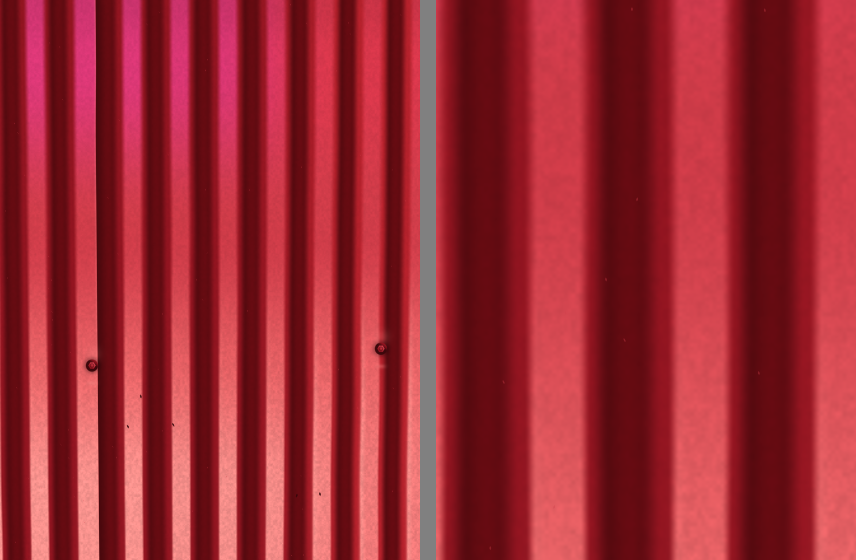
Left, the full canvas; right, a detail of the centre.
This texture is drawn by a Shadertoy shader. Its source:

```glsl
const float PITCH = 0.1133;        // ridge spacing in canvas widths
const float AXIS = 0.543;          // ridge that stays upright
const float SPREAD = 0.028;        // fanning of ridges toward the top
const float SEAM_RIDGE = -3.0;     // ridge with the sheet overlap
const float SEAM_EDGE = 0.245;     // overlap edge, in pitches
const float GRAIN = 0.045;         // paint roughness
const float SCREW_RADIUS = 0.0145;
const vec2 FIRST_SCREW = vec2(0.219, 0.463);
const vec2 SCREW_STEP = vec2(0.688, 0.040);

const vec3 VALLEY = vec3(0.32, 0.035, 0.055);
const vec3 FLANK = vec3(0.57, 0.08, 0.125);
const vec3 SUNNY_FLANK = vec3(0.71, 0.13, 0.17);
const vec3 RIDGE = vec3(0.82, 0.24, 0.29);
const vec3 WARM = vec3(0.92, 0.40, 0.41);
const vec3 GLOSS = vec3(0.98, 0.58, 0.56);
const vec3 MAGENTA = vec3(0.87, 0.22, 0.47);
const vec3 CRIMSON = vec3(0.86, 0.22, 0.30);

float hash(vec2 p) {
    vec3 q = fract(p.xyx * vec3(0.1031, 0.1030, 0.0973));
    q += dot(q, q.yzx + 33.33);
    return fract((q.x + q.y) * q.z);
}

float noise(vec2 p) {
    vec2 i = floor(p), f = fract(p);
    f = f * f * (3.0 - 2.0 * f);
    return mix(mix(hash(i), hash(i + vec2(1, 0)), f.x),
               mix(hash(i + vec2(0, 1)), hash(i + vec2(1, 1)), f.x), f.y);
}

// Sparse slanted chips, at most one per grid cell
float specks(vec2 p, float cells, float chance, float radius, float px) {
    vec2 cell = floor(p * cells);
    vec2 spot = 0.2 + 0.6 * vec2(hash(cell + 17.0), hash(cell + 41.0));
    vec2 d = p - (cell + spot) / cells;
    d.x += d.y * (hash(cell + 73.0) - 0.3);
    float edge = length(d * vec2(1.5, 0.8)) - radius;
    return step(hash(cell + 5.0), chance) * (1.0 - smoothstep(-px, px, edge));
}

// Colour of the ridge crown along its length
vec3 crownColor(float x, float v) {
    vec3 c = mix(GLOSS, WARM, smoothstep(0.12, 0.36, v));
    c = mix(c, RIDGE, smoothstep(0.30, 0.58, v));
    vec3 sky = mix(MAGENTA, CRIMSON, smoothstep(0.50, 0.80, x));
    c = mix(c, sky, smoothstep(0.60, 0.88, v));
    c *= 1.0 - 0.08 * smoothstep(0.90, 1.0, v);
    float sunny = smoothstep(0.55, 0.95, x) * (1.0 - smoothstep(0.1, 0.6, v));
    return mix(c, WARM, 0.55 * sunny);
}

// Folded sheet: dark valley, red flanks, flat glossy crown
vec3 sheetColor(vec2 p, float v, float px) {
    float s = (p.x - AXIS) / (1.0 + SPREAD * (v - 0.5)) / PITCH;
    s += 0.02 * (noise(vec2(p.x * 9.0, p.y * 5.0)) - 0.5);
    float id = floor(s + 0.5);
    float t = s - id;
    float soft = mix(0.03, 0.065, smoothstep(0.1, 0.8, v));
    float sunny = smoothstep(0.55, 0.9, p.x);

    float flank = smoothstep(-0.44, -0.27, t) * (1.0 - smoothstep(0.22, 0.38, t));
    float crown = smoothstep(-0.19 - soft, -0.19 + soft, t)
                * (1.0 - smoothstep(0.19 - soft, 0.19 + soft, t));
    float lip = 0.0;
    if (id == SEAM_RIDGE) {
        float w = px / PITCH;
        float overlap = 1.0 - smoothstep(SEAM_EDGE - w, SEAM_EDGE + w, t);
        flank = smoothstep(-0.44, -0.27, t) * overlap;
        crown = smoothstep(-0.19 - soft, -0.19 + soft, t) * overlap;
        lip = smoothstep(SEAM_EDGE - 0.05, SEAM_EDGE, t) * overlap;
    }

    vec3 valley = VALLEY * (0.90 + 0.35 * smoothstep(0.25, 0.5, abs(t)));
    vec3 c = mix(valley, mix(FLANK, SUNNY_FLANK, sunny), flank);
    c = mix(c, crownColor(p.x, v), crown * (1.0 - 0.06 * hash(vec2(id, 9.0))));

    // Bright crease on the left fold and along the overlap
    float crease = exp(-pow((t + 0.16) / 0.055, 2.0));
    float low = 1.0 - smoothstep(0.15, 0.55, v);
    c = mix(c, GLOSS, 0.65 * crease * low * mix(0.25, 1.0, sunny));
    c = mix(c, GLOSS, 0.25 * lip);

    // Orange-peel paint, strongest where it catches light
    float peel = noise(p * vec2(190.0, 150.0)) + 0.6 * noise(p * 330.0) - 0.8;
    return c * (1.0 + GRAIN * peel * (0.8 + crown * (0.5 + low)));
}

// Screw with washer, hexagonal head and the dent around it
vec3 addScrew(vec3 c, vec2 d, float px) {
    float r = length(d);
    float glow = exp(-dot(d - vec2(0.004, 0.028), d - vec2(0.004, 0.028)) * 3500.0);
    vec2 dent = (d + vec2(0.0, 0.042)) * vec2(90.0, 190.0);
    c = mix(c, GLOSS, 0.18 * glow + 0.30 * exp(-dot(dent, dent)));
    c *= 1.0 - 0.35 * exp(-pow(r / (SCREW_RADIUS * 1.35), 4.0));
    float light = dot(d, vec2(0.6, 0.8)) / SCREW_RADIUS;
    vec3 washer = mix(VALLEY * 0.75, FLANK, smoothstep(0.2, 0.95, light));
    c = mix(c, washer, 1.0 - smoothstep(-px, px, r - SCREW_RADIUS));
    vec2 a = abs(d);
    float hex = max(a.x * 0.866 + a.y * 0.5, a.y) - SCREW_RADIUS * 0.52;
    vec3 head = mix(FLANK, RIDGE, smoothstep(-0.5, 0.5, light));
    c = mix(c, head, 1.0 - smoothstep(-px, px, hex));
    float ring = abs(r - SCREW_RADIUS * 0.28) - SCREW_RADIUS * 0.07;
    return mix(c, VALLEY, 0.6 * (1.0 - smoothstep(-px, px, ring)));
}

void mainImage(out vec4 fragColor, in vec2 fragCoord) {
    vec2 p = fragCoord / iResolution.x;
    float v = fragCoord.y / iResolution.y;
    float px = 0.75 / iResolution.x;

    vec3 c = sheetColor(p, v, px);
    c = mix(c, VALLEY * 0.6, 0.8 * specks(p, 11.0, 0.05, 0.0030, px));
    c = mix(c, RIDGE, 0.35 * specks(p + 3.0, 38.0, 0.05, 0.0010, px));
    for (int i = 0; i < 2; i++)
        c = addScrew(c, p - FIRST_SCREW - SCREW_STEP * float(i), px);
    fragColor = vec4(c, 1.0);
}
```
